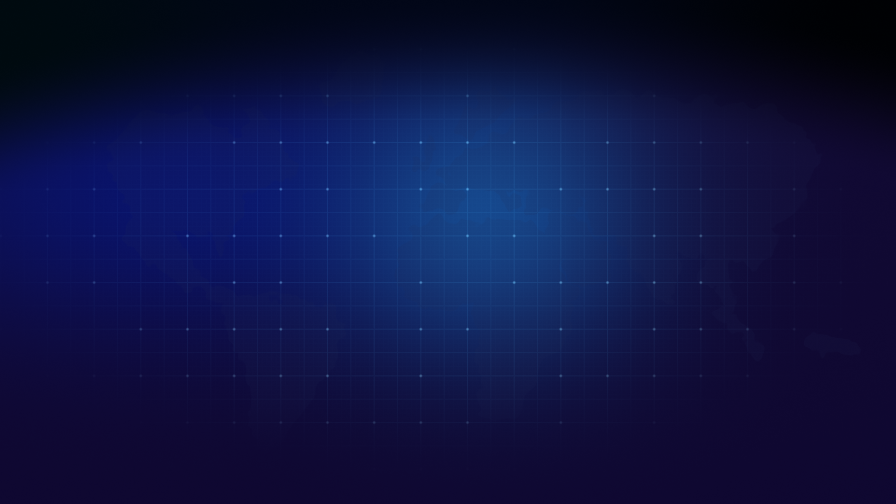
Reproduce this background procedurally as a WebGL 2 fragment shader.

```glsl
#version 300 es
precision highp float;
// A dark blue backdrop: soft glows over violet, a faint world map and a fine grid.
// Glows are Gaussians, land is a union of tapered capsules with a noisy coast,
// and the grid with its bright nodes comes from repeated cells.
uniform vec2 u_resolution;
out vec4 outColor;

float hash(vec2 p) {
    vec3 q = fract(p.xyx * 0.1031);
    q += dot(q, q.yzx + 33.33);
    return fract((q.x + q.y) * q.z);
}

float noise(vec2 p) {
    vec2 i = floor(p), f = fract(p);
    f = f * f * (3.0 - 2.0 * f);
    return mix(mix(hash(i), hash(i + vec2(1, 0)), f.x),
               mix(hash(i + vec2(0, 1)), hash(i + vec2(1, 1)), f.x), f.y);
}

float glow(vec2 p, vec2 center, vec2 size) {
    vec2 q = (p - center) / size;
    return exp(-dot(q, q));
}

// Distance to a capsule from a to b whose radius runs from ra to rb
float capsule(vec2 p, vec2 a, vec2 b, float ra, float rb) {
    vec2 ab = b - a;
    float t = clamp(dot(p - a, ab) / dot(ab, ab), 0.0, 1.0);
    return length(p - a - ab * t) - mix(ra, rb, t);
}

float americas(vec2 p) {
    float d = capsule(p, vec2(0.31, 0.69), vec2(0.48, 0.70), 0.09, 0.08);
    d = min(d, capsule(p, vec2(0.31, 0.61), vec2(0.43, 0.60), 0.07, 0.06));
    d = min(d, capsule(p, vec2(0.50, 0.67), vec2(0.58, 0.66), 0.05, 0.02));
    d = min(d, capsule(p, vec2(0.29, 0.54), vec2(0.37, 0.45), 0.04, 0.02));
    d = min(d, capsule(p, vec2(0.37, 0.45), vec2(0.48, 0.40), 0.018, 0.01));
    d = min(d, capsule(p, vec2(0.43, 0.55), vec2(0.44, 0.50), 0.02, 0.008));
    d = max(d, -capsule(p, vec2(0.45, 0.78), vec2(0.47, 0.74), 0.04, 0.02));
    d = min(d, capsule(p, vec2(0.50, 0.36), vec2(0.61, 0.33), 0.06, 0.07));
    d = min(d, capsule(p, vec2(0.57, 0.29), vec2(0.53, 0.14), 0.09, 0.03));
    return min(d, capsule(p, vec2(0.66, 0.82), vec2(0.72, 0.85), 0.03, 0.05));
}

float africa(vec2 p) {
    float d = capsule(p, vec2(0.875, 0.475), vec2(1.03, 0.475), 0.09, 0.085);
    d = min(d, capsule(p, vec2(1.04, 0.38), vec2(0.99, 0.20), 0.10, 0.04));
    return min(d, capsule(p, vec2(1.06, 0.44), vec2(1.14, 0.42), 0.05, 0.02));
}

float eurasia(vec2 p) {
    float d = capsule(p, vec2(0.91, 0.66), vec2(1.12, 0.70), 0.03, 0.09);
    d = min(d, capsule(p, vec2(0.86, 0.60), vec2(0.89, 0.61), 0.026, 0.025));
    d = min(d, capsule(p, vec2(0.98, 0.64), vec2(1.02, 0.59), 0.014, 0.008));
    d = min(d, capsule(p, vec2(0.93, 0.74), vec2(0.98, 0.80), 0.02, 0.03));
    d = min(d, capsule(p, vec2(0.84, 0.68), vec2(0.85, 0.72), 0.014, 0.008));
    d = min(d, capsule(p, vec2(1.06, 0.60), vec2(1.14, 0.60), 0.02, 0.02));
    d = min(d, capsule(p, vec2(1.11, 0.55), vec2(1.17, 0.48), 0.03, 0.045));
    d = min(d, capsule(p, vec2(1.21, 0.58), vec2(1.32, 0.56), 0.05, 0.08));
    d = min(d, capsule(p, vec2(1.21, 0.71), vec2(1.50, 0.67), 0.11, 0.12));
    d = min(d, capsule(p, vec2(1.30, 0.50), vec2(1.32, 0.40), 0.06, 0.01));
    d = min(d, capsule(p, vec2(1.42, 0.56), vec2(1.48, 0.53), 0.08, 0.06));
    d = min(d, capsule(p, vec2(1.42, 0.46), vec2(1.45, 0.39), 0.03, 0.012));
    d = min(d, capsule(p, vec2(1.43, 0.38), vec2(1.51, 0.31), 0.012, 0.014));
    return min(d, capsule(p, vec2(1.62, 0.33), vec2(1.69, 0.31), 0.02, 0.015));
}

// Coverage of repeated lines on both axes, softened over one pixel
float gridLines(vec2 p, float spacing, float width, float pixel) {
    vec2 d = abs(fract(p / spacing + 0.5) - 0.5) * spacing;
    vec2 c = clamp(0.5 + (0.5 * width - d) / pixel, 0.0, 1.0);
    return max(c.x, c.y);
}

void main() {
    float pixel = 1.0 / u_resolution.y;
    vec2 p = gl_FragCoord.xy * pixel;

    // Violet base, wide blue glow and bright central glow
    vec3 color = mix(vec3(0.058, 0.03, 0.19), vec3(0.07, 0.04, 0.2), p.y);
    color = mix(color, vec3(0.035, 0.075, 0.42), glow(p, vec2(0.38, 0.62), vec2(0.65, 0.28)));
    color = mix(color, vec3(0.085, 0.28, 0.55), glow(p, vec2(0.97, 0.58), vec2(0.31, 0.28)));

    // Land with a ragged coast
    vec2 coast = vec2(noise(p * 38.0), noise(p * 38.0 + 17.0)) - 0.5;
    vec2 q = p + 0.025 * coast + 0.01 * (noise(p * 95.0) - 0.5);
    float land = min(americas(q), min(africa(q), eurasia(q)));
    float landMask = smoothstep(pixel, -pixel, land) * smoothstep(0.08, 0.25, p.y);
    color = mix(color, vec3(0.12, 0.16, 0.33), 0.12 * landMask);

    // Three nested grids, fading away from the middle
    vec2 g = p - vec2(0.0016, 0.069);
    float fade = 1.0 - smoothstep(0.45, 1.0, length((p - vec2(0.85, 0.5)) / vec2(0.95, 0.46)));
    float lines = 0.012 * gridLines(g, 0.00926, 0.001, pixel)
                + 0.035 * gridLines(g, 0.0463, 0.002, pixel)
                + 0.02 * gridLines(g, 0.0926, 0.002, pixel);
    color += vec3(0.35, 0.85, 0.9) * lines * fade;

    // Bright nodes where the widest grid crosses, some left out
    vec2 cell = floor(g / 0.0926 + 0.5);
    float node = smoothstep(0.0025 + pixel, 0.0, length(g - cell * 0.0926));
    color += vec3(0.2, 0.3, 0.28) * node * fade * step(0.25, hash(cell + 5.0));

    // Arched darkness along the top
    float arch = p.y + 0.14 * pow((p.x - 0.95) / 0.95, 2.0);
    vec3 night = mix(vec3(0.0, 0.04, 0.06), vec3(0.005, 0.025, 0.09), smoothstep(0.0, 0.7, p.x));
    night = mix(night, vec3(0.0, 0.005, 0.015), smoothstep(1.0, 1.7, p.x));
    color = mix(color, night, smoothstep(0.74, 1.02, arch));

    color += (hash(gl_FragCoord.xy) - 0.5) / 255.0;
    outColor = vec4(color, 1.0);
}
```
